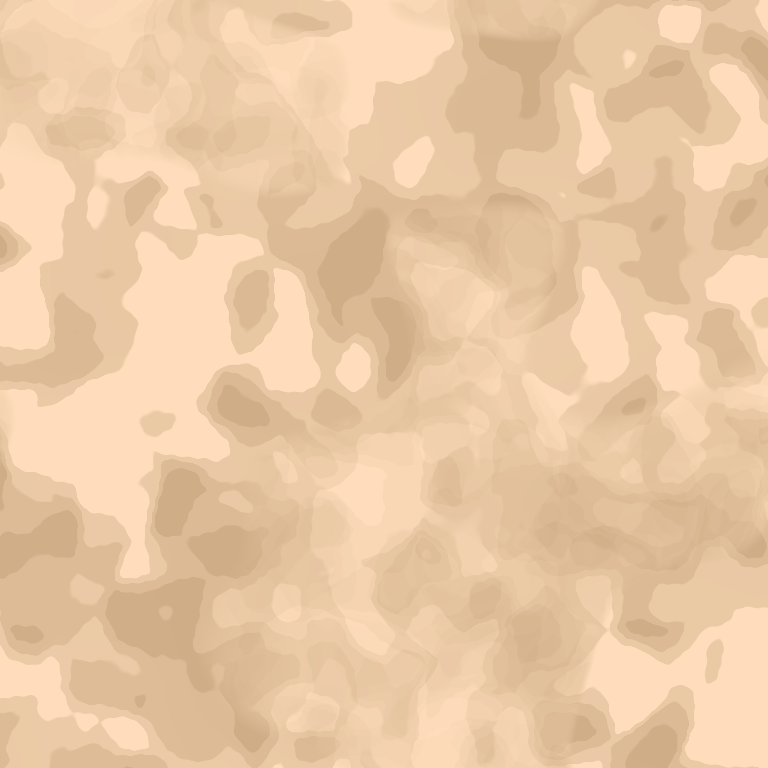
Give the GLSL for this texture, as a WebGL 1 fragment shader.

```glsl
precision highp float;

uniform vec2 u_resolution;

const vec3 CREAM = vec3(1.0, 0.868, 0.737);
const vec3 UMBER = vec3(0.81, 0.68, 0.53);
const float EDGE = 0.005;
const int LAYERS = 4;

vec3 hash3(vec2 cell, float seed) {
  vec3 p = vec3(dot(cell, vec2(127.1, 311.7)),
                dot(cell, vec2(269.5, 183.3)),
                dot(cell, vec2(419.2, 371.9)));
  return fract(sin(p + seed * 17.3) * 43758.545);
}

// Cellular noise: random cell heights blended by distance into round blobs
float blobs(vec2 p, float seed) {
  vec2 base = floor(p);
  float total = 0.0;
  float weightSum = 0.0;
  for (int y = -1; y <= 1; y++) {
    for (int x = -1; x <= 1; x++) {
      vec2 cell = base + vec2(float(x), float(y));
      vec3 rnd = hash3(cell, seed);
      vec2 d = cell + 0.15 + 0.7 * rnd.xy - p;
      float weight = exp(-5.0 * dot(d, d));
      total += weight * rnd.z;
      weightSum += weight;
    }
  }
  return total / weightSum;
}

// Layered sines bend the outlines
vec2 warp(vec2 p) {
  vec2 broad = sin(p.yx * vec2(29.0, 25.0) + 2.0 * sin(p * 17.0));
  vec2 fine = sin(p.yx * vec2(271.0, 293.0) + 2.0 * sin(p * 127.0));
  return p + 0.008 * broad + 0.0009 * fine;
}

float height(vec2 p, float seed) {
  return 0.25 * blobs(p * 5.0, seed)
       + 0.39 * blobs(p * 11.0, seed + 3.1)
       + 0.36 * blobs(p * 20.0, seed + 5.7);
}

float below(float level, float h) {
  return 1.0 - smoothstep(level - EDGE, level + EDGE, h);
}

// Flat steps from light (0) to darkest (1)
float terrace(float h) {
  return 0.43 * below(0.562, h) + 0.30 * below(0.455, h) + 0.27 * below(0.335, h);
}

void main() {
  vec2 uv = gl_FragCoord.xy / u_resolution;
  vec2 p = warp(uv);

  // Regions where translucent layers overlap
  float haze = smoothstep(0.48, 0.6, blobs(uv * 4.0, 31.0));

  float tone = 0.0;
  float weightSum = 0.0;
  float weight = 1.0;
  for (int i = 0; i < LAYERS; i++) {
    float seed = float(i) * 2.3 + 1.0;
    tone += weight * terrace(height(p, seed));
    weightSum += weight;
    weight = haze * pow(0.6, float(i + 1));
  }
  tone /= weightSum;

  // Gentle shading, kept off the flat light patches
  float shade = blobs(uv * 4.0, 47.0) - 0.5;
  tone += 0.1 * shade * smoothstep(0.0, 0.4, tone);

  gl_FragColor = vec4(mix(CREAM, UMBER, clamp(tone, 0.0, 1.0)), 1.0);
}
```
